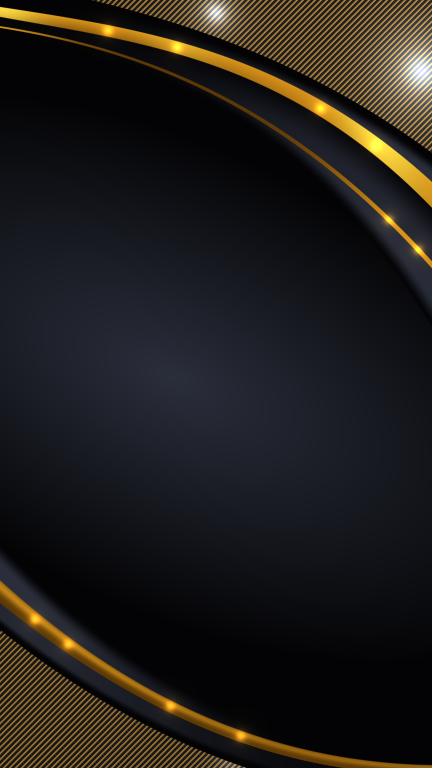
Give the GLSL for this background, as a WebGL 1 fragment shader.

```glsl
precision highp float;
// Dark slate backdrop framed by curved gold ribbons and finely hatched corners.

uniform vec2 u_resolution;

#define ASPECT 1.7778
#define HATCH_PERIOD 0.0139
#define HATCH_WIDTH 0.42
#define GLINT_SIZE 0.011
#define BLACK vec3(0.012, 0.012, 0.018)
#define SLATE vec3(0.165, 0.18, 0.23)
#define BRONZE vec3(0.36, 0.22, 0.02)
#define GOLD vec3(0.84, 0.57, 0.10)
#define YELLOW vec3(1.0, 0.88, 0.27)
#define SILVER vec3(0.72, 0.78, 0.92)

// Cubic through four heights at x = 0, 1/3, 2/3, 1.
float curve(float x, vec4 h) {
  float s = 3.0 * x, a = s - 1.0, b = s - 2.0, c = s - 3.0;
  return dot(h, vec4(-a * b * c / 6.0, s * b * c / 2.0, -s * a * c / 2.0, s * a * b / 6.0));
}

// Approximate signed distance, positive below the curve.
float below(vec2 p, vec4 h) {
  float y = curve(p.x, h);
  float slope = (curve(p.x + 0.005, h) - y) / 0.005;
  return (p.y - y) * inversesqrt(1.0 + slope * slope);
}

float cover(float d) {
  float pixel = 0.75 / u_resolution.x;
  return smoothstep(-pixel, pixel, d);
}

float bump(float x, float center, float width) {
  float d = (x - center) / width;
  return exp(-d * d);
}

float glow(vec2 p, vec2 center, float size) {
  float d = length(p - center) / size;
  return 0.65 * exp(-d * d) + 0.35 * exp(-d * 0.8);
}

// Four sparks that ride on one curve.
vec3 glints(vec2 p, vec4 xs, vec4 h) {
  float light = 0.0;
  for (int i = 0; i < 4; i++) {
    light += glow(p, vec2(xs[i], curve(xs[i], h)), GLINT_SIZE);
  }
  return light * vec3(0.75, 0.50, 0.12);
}

// Diagonal gold lines lit by soft silver lamps.
vec3 hatching(vec2 p) {
  float phase = abs(fract((p.x + p.y) / HATCH_PERIOD) - 0.5) * 2.0;
  float soft = 1.5 / (u_resolution.x * HATCH_PERIOD);
  float line = 1.0 - smoothstep(HATCH_WIDTH - soft, HATCH_WIDTH + soft, phase);
  float lamp = glow(p, vec2(0.98, 0.165), 0.10) + 0.6 * glow(p, vec2(0.5, 0.03), 0.05)
             + 0.6 * glow(p, vec2(0.54, 1.768), 0.04);
  vec3 ground = vec3(0.10, 0.095, 0.10) + SILVER * lamp * 0.45;
  vec3 thread = vec3(0.62, 0.46, 0.20) + vec3(0.35, 0.36, 0.28) * lamp;
  float core = glow(p, vec2(0.975, 0.165), 0.035) + glow(p, vec2(0.5, 0.03), 0.022);
  return mix(ground, thread, line) + SILVER * core * 0.6;
}

// Slanted elliptical light in the middle of the canvas.
vec3 backdrop(vec2 p) {
  vec2 d = p - vec2(0.40, 0.875), axis = normalize(vec2(1.0, 0.48));
  float along = dot(d, axis) / 1.05;
  float across = dot(d, vec2(-axis.y, axis.x)) / 0.53;
  float light = max(0.0, 1.0 - length(vec2(along, across)));
  return mix(BLACK, SLATE, pow(light, 0.95));
}

vec3 upperFrame(vec3 color, vec2 p) {
  vec4 ribbonTop = vec4(0.016, 0.076, 0.192, 0.421);
  vec4 ribbonLow = vec4(0.039, 0.104, 0.227, 0.481);
  vec4 thread = vec4(0.0625, 0.146, 0.317, 0.613);
  float rim = below(p, vec4(0.076, 0.169, 0.359, 0.755));
  float edge = below(p, vec4(-0.046, 0.032, 0.155, 0.354));
  float top = below(p, ribbonTop), low = below(p, ribbonLow);
  float wire = below(p, thread);
  float lit = smoothstep(0.1, 0.95, p.x);

  // Layered panels and their shadows
  vec3 outer = mix(BLACK, SLATE * 0.95, lit * smoothstep(0.0, 0.035, -rim));
  color = mix(color, outer, cover(-rim));
  vec3 inner = mix(BLACK * 2.0, SLATE * 0.82, lit * smoothstep(-0.01, 0.07, low));
  color = mix(color, inner, cover(-wire));
  vec3 strip = mix(BLACK, SLATE, lit * smoothstep(0.012, 0.04, edge));
  color = mix(color, strip, cover(-top));

  // Thin wire and broad ribbon
  float wireWidth = mix(0.002, 0.0055, p.x);
  vec3 wireColor = mix(BRONZE, GOLD, bump(p.x, 0.0, 0.15) + bump(p.x, 0.95, 0.18));
  color = mix(color, wireColor, cover(wireWidth - abs(wire)));
  float t = clamp(top / max(top - low, 0.001), 0.0, 1.0);
  float shine = bump(p.x, 0.0, 0.09) + 0.35 * bump(p.x, 0.42, 0.08) + bump(p.x, 0.88, 0.09);
  vec3 metal = mix(GOLD, BRONZE * 1.3, 0.75 * t * (1.0 - 0.7 * lit));
  metal = mix(metal, YELLOW, min(shine, 1.0) * (1.0 - 0.3 * t));
  color = mix(color, metal, cover(top) * cover(-low));
  color = mix(color, hatching(p), cover(-edge));
  color += glints(p, vec4(0.25, 0.41, 0.742, 0.87), 0.5 * (ribbonTop + ribbonLow));
  return color + glints(p, vec4(0.9, 0.968, 1.2, 1.3), thread);
}

vec3 lowerFrame(vec3 color, vec2 p) {
  vec4 ribbonTop = vec4(1.343, 1.588, 1.725, 1.771);
  vec4 ribbonLow = vec4(1.396, 1.620, 1.752, 1.792);
  float rim = below(p, vec4(1.257, 1.539, 1.701, 1.775));
  float edge = below(p, vec4(1.458, 1.676, 1.806, 1.852));
  float top = below(p, ribbonTop), low = below(p, ribbonLow);
  float lit = 1.0 - smoothstep(0.0, 0.75, p.x);
  vec3 panel = mix(BLACK, SLATE, lit * smoothstep(0.0, 0.035, rim));
  color = mix(color, panel, cover(rim));
  float t = clamp(top / max(top - low, 0.001), 0.0, 1.0);
  vec3 metal = mix(BRONZE, GOLD * 0.9, bump(t, 0.25, 0.3) * (0.6 + 0.4 * lit));
  color = mix(color, metal, cover(top) * cover(-low));
  vec3 strip = mix(BLACK, SLATE * 0.85, (0.2 + 0.8 * lit) * smoothstep(0.008, 0.025, -edge));
  color = mix(color, strip, cover(low));
  color = mix(color, hatching(p) * 0.92, cover(edge));
  return color + glints(p, vec4(0.08, 0.157, 0.394, 0.557), 0.5 * (ribbonTop + ribbonLow));
}

void main() {
  vec2 uv = gl_FragCoord.xy / u_resolution;
  vec2 p = vec2(uv.x, (1.0 - uv.y) * ASPECT);
  vec3 color = lowerFrame(upperFrame(backdrop(p), p), p);
  gl_FragColor = vec4(clamp(color, 0.0, 1.0), 1.0);
}
```
